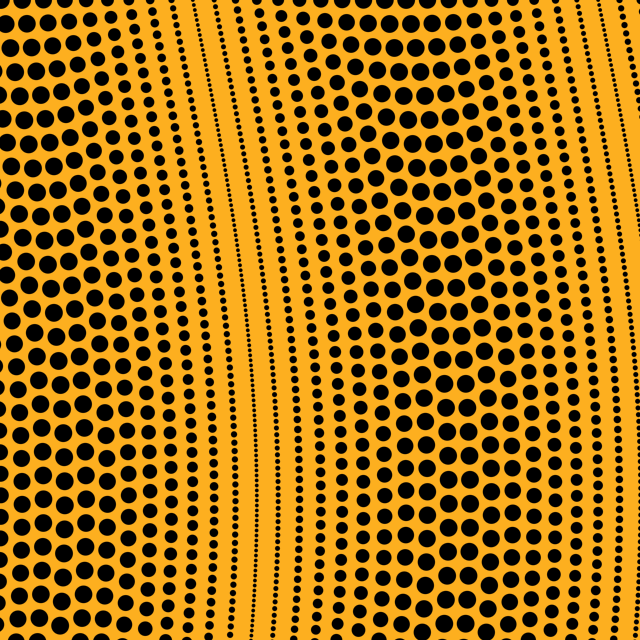
Give the GLSL for this pattern, as a Shadertoy shader.

```glsl
const vec3 AMBER = vec3(0.992, 0.686, 0.122);
const vec3 INK = vec3(0.0);
const float COLUMN_GAP = 1.0 / 30.0;

// Sideways bend shared by all columns, by depth below the top edge
float sway(float depth) {
    return 0.0013 + 0.1 * sin(2.0 * depth);
}

// Vertical distance between the dots of a column; swells and thins across the canvas
float dotPitch(float column) {
    return 0.0065 + 0.0311 * abs(cos(3.14159 * column / 18.5));
}

// Signed distance to the nearest dot of one column
float columnDistance(vec2 p, float column) {
    float pitch = dotPitch(column);
    float depth = round(p.y / pitch) * pitch;
    vec2 center = vec2(column * COLUMN_GAP + sway(depth), depth);
    return length(p - center) - 0.37 * pitch;
}

void mainImage(out vec4 fragColor, in vec2 fragCoord) {
    float pixel = 1.0 / iResolution.y;
    vec2 p = vec2(fragCoord.x * pixel, 1.0 - fragCoord.y * pixel);

    // Nearest column and its neighbours
    float nearest = round((p.x - sway(p.y)) / COLUMN_GAP);
    float dist = 1.0;
    for (float i = -1.0; i <= 1.0; i++) {
        dist = min(dist, columnDistance(p, nearest + i));
    }

    float ink = 1.0 - smoothstep(-0.75 * pixel, 0.75 * pixel, dist);
    fragColor = vec4(mix(AMBER, INK, ink), 1.0);
}
```
